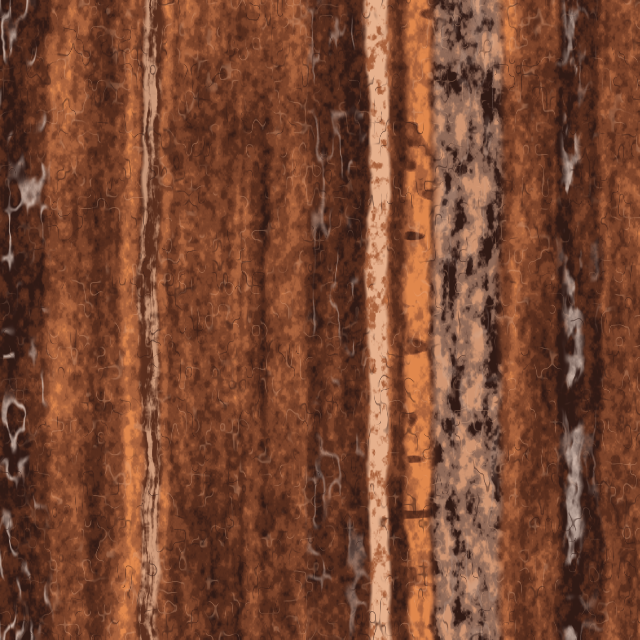
Reproduce this texture procedurally as a WebGL 1 fragment shader.

```glsl
precision highp float;
uniform vec2 u_resolution;

const vec3 SOOT = vec3(0.19, 0.10, 0.08);
const vec3 UMBER = vec3(0.35, 0.18, 0.115);
const vec3 BROWN = vec3(0.49, 0.265, 0.165);
const vec3 SIENNA = vec3(0.66, 0.38, 0.235);
const vec3 ORANGE = vec3(0.88, 0.53, 0.30);
const vec3 CREAM = vec3(0.90, 0.69, 0.55);
const vec3 TAUPE = vec3(0.56, 0.41, 0.34);
const vec3 CHALK = vec3(0.82, 0.73, 0.68);

float hash(vec2 p) {
  vec3 q = fract(p.xyx * 0.1031);
  q += dot(q, q.yzx + 33.33);
  return fract((q.x + q.y) * q.z);
}

float noise(vec2 p) {
  vec2 i = floor(p);
  vec2 f = fract(p);
  f = f * f * (3.0 - 2.0 * f);
  float low = mix(hash(i), hash(i + vec2(1.0, 0.0)), f.x);
  float high = mix(hash(i + vec2(0.0, 1.0)), hash(i + 1.0), f.x);
  return mix(low, high, f.y);
}

// Layered noise, centred on zero
float fbm(vec2 p) {
  float sum = 0.0;
  float amp = 0.5;
  for (int i = 0; i < 3; i++) {
    sum += amp * (noise(p) - 0.5);
    p = p * 2.03 + 17.3;
    amp *= 0.55;
  }
  return sum;
}

// Soft-edged vertical band
float band(float x, float left, float right, float soft) {
  return smoothstep(left - soft, left + soft, x)
       * (1.0 - smoothstep(right - soft, right + soft, x));
}

// Thin winding line along the mid level of a noise field
float ridge(vec2 p, float width) {
  return 1.0 - smoothstep(0.0, width, abs(noise(p) - 0.5));
}

vec3 stoneRamp(float t) {
  vec3 c = mix(SOOT, UMBER, smoothstep(-0.15, 0.2, t));
  c = mix(c, BROWN, smoothstep(0.2, 0.45, t));
  c = mix(c, SIENNA, smoothstep(0.45, 0.72, t));
  return mix(c, ORANGE, smoothstep(0.72, 1.05, t));
}

void main() {
  vec2 uv = gl_FragCoord.xy / u_resolution;

  // Wavering of the layers, broad and fine
  float x = uv.x + 0.022 * fbm(vec2(uv.x * 5.0, uv.y * 4.0))
          + 0.012 * fbm(vec2(uv.x * 30.0, uv.y * 28.0) + 40.0);
  vec2 p = vec2(x, uv.y);

  float streak = fbm(p * vec2(48.0, 1.8) + 5.0);
  float blotch = fbm(p * vec2(13.0, 5.0) + 60.0);
  float grain = fbm(uv * vec2(120.0, 85.0) + 9.0);
  float mottle = fbm(p * vec2(50.0, 24.0) + 31.0);
  float crackle = ridge(uv * vec2(95.0, 60.0) + 3.0, 0.09)
                * smoothstep(0.45, 0.75, noise(uv * vec2(60.0, 45.0)));

  // Layer masks
  float leftDark = band(x, -0.1, 0.077, 0.008);
  float midDark = band(x, 0.485, 0.570, 0.012);
  float rightDark = band(x, 0.872, 0.940, 0.006);
  float darkLayers = max(leftDark, max(midDark * 0.75, rightDark));
  float seams = band(x, 0.376, 0.382, 0.005) + band(x, 0.409, 0.420, 0.006)
              + 0.8 * band(x, 0.142, 0.178, 0.010) + band(x, 0.613, 0.633, 0.004);
  float glow = band(x, 0.192, 0.218, 0.007) + 0.7 * band(x, 0.252, 0.263, 0.004)
             + 0.6 * band(x, 0.785, 0.815, 0.012) + 0.3 * band(x, 0.09, 0.135, 0.015);
  float orangeLayer = band(x, 0.638, 0.674, 0.005);
  float greyLayer = band(x, 0.680, 0.785, 0.009);
  float creamLayer = band(x, 0.577, 0.607, 0.004);
  float tanVein = band(x, 0.221, 0.249, 0.004);

  // Brown ground with dark and bright layers
  float tone = 0.45 + 0.75 * streak + 0.65 * blotch + 0.75 * grain + 0.3 * mottle;
  tone += 0.30 * glow - 0.40 * darkLayers - 0.24 * seams;
  vec3 color = stoneRamp(tone);

  // Orange layer with short dark notches
  float notch = smoothstep(0.76, 0.88, noise(uv * vec2(28.0, 46.0) + 12.0));
  float orangeTone = 0.91 + 0.7 * grain + 0.8 * mottle - 0.6 * notch;
  color = mix(color, stoneRamp(orangeTone), orangeLayer);

  // Mottled grey layer
  float greyTone = 0.5 + 1.7 * mottle + 1.0 * grain + 0.9 * streak;
  vec3 grey = mix(SOOT, TAUPE, smoothstep(0.08, 0.48, greyTone));
  grey = mix(grey, mix(CREAM, SIENNA, 0.35), smoothstep(0.52, 0.95, greyTone));
  color = mix(color, grey, greyLayer);

  // Pale cream layer and the lined tan vein
  float speckle = smoothstep(-0.02, 0.28, grain + 0.4 * mottle);
  color = mix(color, mix(CREAM, SIENNA, speckle), creamLayer);
  float lines = fbm(p * vec2(130.0, 7.0) + 80.0) + 0.5 * grain;
  vec3 vein = mix(UMBER, mix(CREAM, TAUPE, 0.2), smoothstep(-0.16, 0.18, lines));
  color = mix(color, vein, tanVein * 0.9);

  // Chalky flecks in the dark layers
  float gate = smoothstep(0.45, 0.72, noise(p * vec2(55.0, 20.0) + 22.0));
  float fleck = ridge(p * vec2(80.0, 26.0) + 50.0, 0.15) * gate;
  float chalkSeam = band(x, 0.884, 0.908, 0.007)
                  * smoothstep(-0.04, 0.16, fbm(p * vec2(65.0, 22.0) + 71.0));
  float fleckArea = leftDark + 0.55 * midDark + 0.35 * rightDark + 0.25 * greyLayer;
  float chalk = clamp(fleck * fleckArea + chalkSeam, 0.0, 1.0);
  color = mix(color, CHALK, chalk * (0.75 + 0.6 * grain));

  // Fine pale and dark crackle over the whole slab
  float darkCrack = ridge(uv * vec2(105.0, 55.0) + 90.0, 0.08)
                  * smoothstep(0.5, 0.8, noise(uv * vec2(50.0, 38.0) + 15.0));
  color = mix(color, CREAM, 0.28 * crackle * (1.0 - 0.5 * darkLayers));
  color = mix(color, SOOT, 0.45 * darkCrack);
  gl_FragColor = vec4(clamp(color, 0.0, 1.0), 1.0);
}
```
